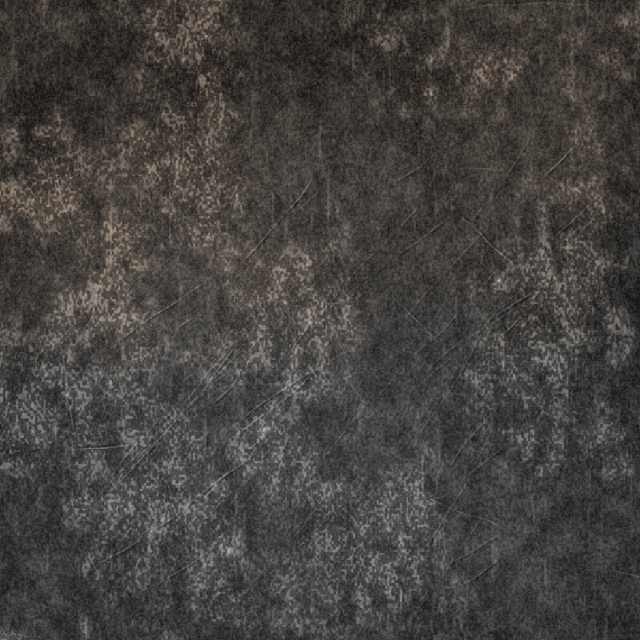
A three.js fragment shader for this texture:

```glsl
// Worn, dusty dark slate: a warm-to-neutral gradient with cloudy stains,
// layered noise for grain and vertical wear, pale dust patches,
// and hashed, gently bent scratches with a lit and a shaded side.
varying vec2 vUv;

const vec3 WARM_TINT = vec3(1.09, 1.00, 0.91);
const vec3 COOL_TINT = vec3(0.995, 1.00, 1.00);
const vec3 RUST_TINT = vec3(1.13, 0.99, 0.87);
const float BASE_TONE = 0.208;
const int SCRATCH_COUNT = 76;

float hash(vec2 p) {
  vec3 q = fract(vec3(p.xyx) * 0.1031);
  q += dot(q, q.yzx + 33.33);
  return fract((q.x + q.y) * q.z);
}

float noise(vec2 p) {
  vec2 cell = floor(p);
  vec2 f = fract(p);
  f = f * f * (3.0 - 2.0 * f);
  float low = mix(hash(cell), hash(cell + vec2(1.0, 0.0)), f.x);
  float high = mix(hash(cell + vec2(0.0, 1.0)), hash(cell + vec2(1.0)), f.x);
  return mix(low, high, f.y);
}

float fbm(vec2 p) {
  float sum = 0.0;
  float gain = 0.5;
  for (int i = 0; i < 5; i++) {
    sum += gain * noise(p);
    p = mat2(0.8, 0.6, -0.6, 0.8) * p * 2.03 + 17.3;
    gain *= 0.5;
  }
  return sum / 0.97;
}

// Soft elliptical pool of light or shade.
float pool(vec2 p, vec2 center, vec2 radius) {
  vec2 q = (p - center) / radius;
  return exp(-dot(q, q));
}

// Bent line: positive on the lit edge, negative along its shaded side.
float scratch(vec2 p, vec2 center, float angle, float halfLen, float bend, float seed) {
  vec2 d = p - center;
  float c = cos(angle);
  float s = sin(angle);
  float along = c * d.x + s * d.y;
  float across = c * d.y - s * d.x;
  across -= bend * along * along + 0.006 * (noise(vec2(along * 22.0, seed)) - 0.5);
  float fade = 1.0 - smoothstep(0.55 * halfLen, halfLen, abs(along));
  float broken = smoothstep(0.15, 0.75, noise(vec2(along * 45.0, seed + 9.0)));
  float lit = 1.0 - smoothstep(0.0002, 0.0021, abs(across));
  float shade = 1.0 - smoothstep(0.0005, 0.0028, abs(across + 0.003));
  return fade * (0.25 + 0.75 * broken) * (lit - 0.35 * shade);
}

// Most scratches climb to the right; every fourth takes a free direction.
float scratches(vec2 p) {
  float sum = 0.0;
  for (int i = 0; i < SCRATCH_COUNT; i++) {
    float id = float(i) + 1.0;
    float stray = step(2.5, mod(id, 4.0));
    vec2 spot = vec2(hash(vec2(id, 3.1)), hash(vec2(id, 7.7)));
    vec2 center = mix(vec2(0.12, 0.1) + spot * vec2(0.78, 0.68), spot, stray);
    float turn = hash(vec2(id, 12.4)) - 0.5;
    float angle = mix(0.82 + 0.65 * turn, 2.4 + 1.7 * turn, stray);
    float size = hash(vec2(id, 19.2));
    float halfLen = mix(0.035, 0.19, size * size) * mix(1.0, 0.7, stray);
    float bend = (hash(vec2(id, 23.8)) - 0.5) * mix(4.5, 0.8, size);
    float strength = mix(0.25, 1.0, pow(hash(vec2(id, 31.6)), 1.6));
    sum += strength * scratch(p, center, angle, halfLen, bend, id * 5.3);
  }
  return clamp(sum, -0.5, 1.2);
}

// Rare round pale chips, one candidate per cell.
float chips(vec2 p, float cells) {
  vec2 cell = floor(p * cells);
  vec2 center = 0.25 + 0.5 * vec2(hash(cell + 4.0), hash(cell + 11.0));
  float present = step(0.9, hash(cell + 29.0));
  float dist = length(fract(p * cells) - center);
  return present * (1.0 - smoothstep(0.02, 0.14, dist));
}

void main() {
  vec2 uv = vUv;

  // Broad light, stains and edge falloff
  float clouds = fbm(uv * 3.5 + 2.0) - 0.5;
  float light = 0.036 * pool(uv, vec2(0.3, 0.52), vec2(0.32, 0.3));
  light += 0.028 * pool(uv, vec2(0.5, 0.25), vec2(0.35, 0.2));
  light += 0.022 * pool(uv, vec2(0.62, 0.78), vec2(0.3, 0.12));
  light -= 0.032 * pool(uv, vec2(0.42, 0.88), vec2(0.32, 0.06));
  light -= 0.028 * pool(uv, vec2(0.93, 0.48), vec2(0.2, 0.18));
  vec2 edge = abs(uv - 0.5) * 2.0;
  light -= 0.02 * smoothstep(0.7, 1.0, max(edge.x, edge.y));

  // Fine grain, mottling and vertical wear
  float grain = 0.6 * noise(uv * 410.0) + 0.4 * noise(uv * vec2(290.0, 170.0) + 40.0) - 0.5;
  float mottle = fbm(uv * vec2(46.0, 34.0) + 8.0) - 0.5;
  float wear = noise(uv * vec2(150.0, 9.0)) * noise(uv * vec2(230.0, 42.0) + 5.0);
  float streak = smoothstep(0.42, 0.85, wear);

  // Dust gathers in cloudy patches and breaks into specks
  float dust = smoothstep(0.42, 0.76, fbm(uv * vec2(6.5, 5.5) + 21.0) + 0.35 * mottle + light);
  float specks = smoothstep(0.42, 0.92, noise(uv * vec2(300.0, 230.0) + 63.0) + 0.5 * mottle);

  float tone = BASE_TONE + light + 0.10 * clouds + 0.20 * grain + 0.15 * mottle;
  tone += dust * (0.035 + 0.17 * specks) + 0.035 * specks + 0.09 * streak;
  tone += 0.17 * scratches(uv) + 0.16 * chips(uv, 26.0) * (0.3 + dust);

  // Warm brown above, neutral grey below, rusty dust near the top
  float warmth = smoothstep(0.35, 0.85, uv.y + 0.35 * clouds - 0.12 * (uv.x - 0.5));
  vec3 tint = mix(COOL_TINT, WARM_TINT, warmth);
  tint = mix(tint, RUST_TINT, 0.6 * dust * warmth);
  gl_FragColor = vec4(clamp(tone, 0.09, 0.75) * tint, 1.0);
}
```
